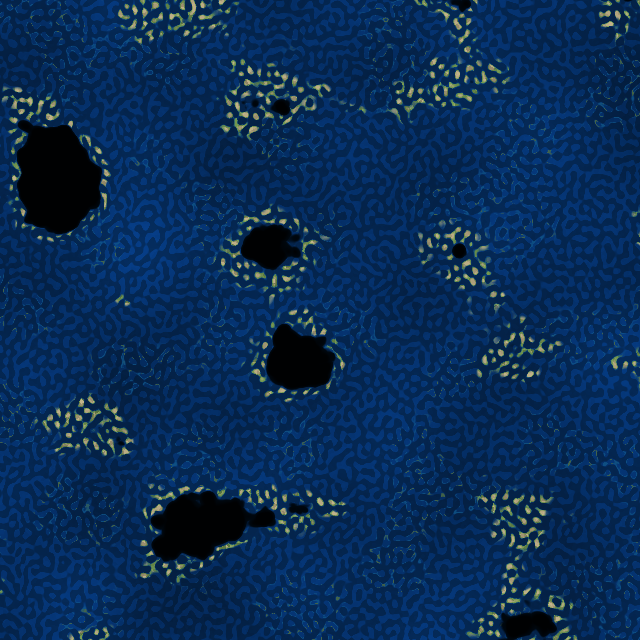
This texture is drawn by a Shadertoy shader. Its source:

```glsl
#define DEEP_BLUE vec3(0.016, 0.142, 0.300)
#define WORM_BLUE vec3(0.018, 0.195, 0.430)
#define TEAL vec3(0.13, 0.36, 0.44)
#define GREEN vec3(0.40, 0.53, 0.28)
#define SAND vec3(0.66, 0.61, 0.47)
#define VOID_EDGE vec3(0.0, 0.03, 0.06)
#define VOID_CORE vec3(0.0, 0.003, 0.008)
#define VOID_LEVEL 1.66
#define SHORE_LEVEL 0.95
#define WORM_LEVEL 0.2
#define GRAIN_LEVEL 0.6
#define PATCH_LEVEL 0.4

const float TAU = 6.2831853;
const int WAVES = 24;

float hash(float n) {
    return fract(sin(n * 127.1 + 11.7) * 43758.547);
}

vec2 hash2(vec2 p) {
    return fract(sin(vec2(dot(p, vec2(127.1, 311.7)), dot(p, vec2(269.5, 183.3)))) * 43758.547);
}

// Layered sines in all directions, unit variance, cycles per canvas in [lo, hi]
float waves(vec2 p, float lo, float hi, float seed) {
    float sum = 0.0;
    for (int i = 0; i < WAVES; i++) {
        float n = float(i) + seed * 41.0;
        float angle = n * 2.39996;
        float freq = mix(lo, hi, hash(n));
        sum += sin(TAU * (freq * dot(p, vec2(cos(angle), sin(angle))) + hash(n + 0.37)));
    }
    return sum * sqrt(2.0 / float(WAVES));
}

// Cellular noise: x = distance to the nearest point, y = random value of its cell
vec2 cells(vec2 p) {
    vec2 id = floor(p);
    vec2 best = vec2(9.0, 0.0);
    for (int y = -1; y <= 1; y++) {
        for (int x = -1; x <= 1; x++) {
            vec2 cell = id + vec2(x, y);
            vec2 rnd = hash2(cell);
            float d = length(cell + rnd - p);
            if (d < best.x) best = vec2(d, hash2(cell + 57.0).x);
        }
    }
    return best;
}

void mainImage(out vec4 fragColor, in vec2 fragCoord) {
    vec2 p = fragCoord / iResolution.y;

    // Fields: broad relief, worm pattern, and small facets
    float relief = waves(p, 2.0, 5.5, 1.0);
    float rough = 0.17 * waves(p, 10.0, 26.0, 2.0) + 0.35 * (0.45 - cells(p * 48.0).x);
    float height = relief + rough;
    vec2 warp = 0.003 * vec2(sin(p.y * 47.0 + 3.0 * relief), sin(p.x * 53.0 - 2.0 * relief));
    float worm = waves(p + warp, 40.0, 78.0, 3.0);
    float facet = cells(p * 170.0).y;

    // Two-tone blue ground with slow shading
    float shade = 1.0 + 0.06 * waves(p, 1.5, 6.0, 4.0) + 0.06 * (facet - 0.5);
    vec3 col = mix(DEEP_BLUE, WORM_BLUE, smoothstep(WORM_LEVEL - 0.25, WORM_LEVEL + 0.25, worm));
    col *= shade;

    // Thin broken teal rims in loose patches
    float area = smoothstep(PATCH_LEVEL - 0.3, PATCH_LEVEL + 0.4, waves(p, 3.0, 7.0, 5.0));
    float rim = 1.0 - smoothstep(0.08, 0.4, abs(worm - 0.65));
    float broken = smoothstep(0.45, 0.65, facet);
    vec3 fleck = mix(TEAL * vec3(0.5, 0.95, 1.2), GREEN * 0.85, smoothstep(0.85, 0.92, facet));
    col = mix(col, fleck, 0.75 * area * rim * broken);

    // Green and sandy grains along the shores of the voids
    float shore = smoothstep(SHORE_LEVEL - 0.12, SHORE_LEVEL + 0.12, height)
                * (1.0 - smoothstep(VOID_LEVEL - 0.2, VOID_LEVEL - 0.06, height));
    float grain = worm + 0.55 * (facet - 0.5);
    vec3 grainColor = mix(GREEN, SAND, smoothstep(0.9, 1.6, grain)) * (0.84 + 0.32 * facet);
    col = mix(col, TEAL, shore * smoothstep(GRAIN_LEVEL - 0.3, GRAIN_LEVEL, grain));
    col = mix(col, grainColor, shore * smoothstep(GRAIN_LEVEL - 0.1, GRAIN_LEVEL + 0.18, grain));

    // Black voids with ragged edges
    vec3 voidColor = mix(VOID_EDGE, VOID_CORE, smoothstep(VOID_LEVEL, VOID_LEVEL + 0.25, height));
    col = mix(col, voidColor, smoothstep(VOID_LEVEL - 0.05, VOID_LEVEL + 0.05, height));

    fragColor = vec4(col, 1.0);
}
```
